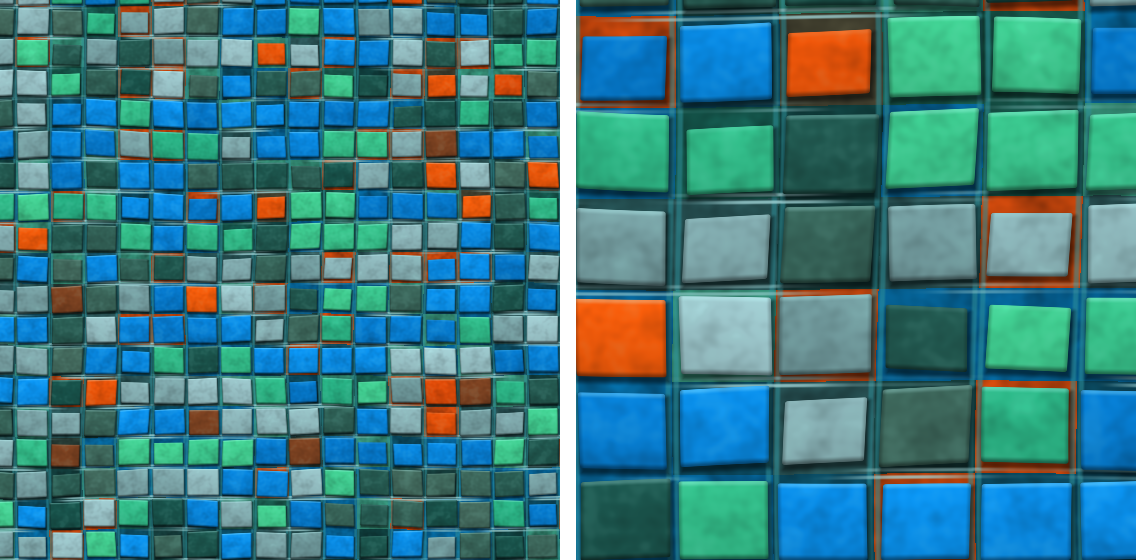
Left, the full canvas; right, a detail of the centre.
A Shadertoy shader for this pattern:

```glsl
// Uneven wall of raised square glass tiles in teal, blue, green, grey and orange.

vec2 hash2(vec2 p) {
    vec3 q = fract(p.xyx * vec3(0.1031, 0.1030, 0.0973));
    q += dot(q, q.yzx + 33.33);
    return fract((q.xx + q.yz) * q.zy);
}

// Gradient noise, roughly -0.7 to 0.7
float noise(vec2 p) {
    vec2 i = floor(p), f = fract(p);
    vec2 u = f * f * (3.0 - 2.0 * f);
    vec2 e = vec2(1.0, 0.0);
    float a = dot(hash2(i) * 2.0 - 1.0, f);
    float b = dot(hash2(i + e.xy) * 2.0 - 1.0, f - e.xy);
    float c = dot(hash2(i + e.yx) * 2.0 - 1.0, f - e.yx);
    float d = dot(hash2(i + e.xx) * 2.0 - 1.0, f - e.xx);
    return mix(mix(a, b, u.x), mix(c, d, u.x), u.y);
}

vec3 palette(float pick, float tone) {
    if (pick < 0.08) return mix(vec3(0.84, 0.27, 0.03), vec3(0.95, 0.36, 0.04), tone);
    if (pick < 0.11) return vec3(0.49, 0.26, 0.13);
    if (pick < 0.37) return mix(vec3(0.02, 0.46, 0.78), vec3(0.04, 0.57, 0.93), tone);
    if (pick < 0.54) return mix(vec3(0.15, 0.68, 0.51), vec3(0.27, 0.82, 0.57), tone);
    if (pick < 0.80) return mix(vec3(0.41, 0.57, 0.58), vec3(0.62, 0.78, 0.80), tone);
    return mix(vec3(0.09, 0.32, 0.29), vec3(0.27, 0.42, 0.37), tone);
}

// Neighbours in a row often share one colour
vec3 tileColour(vec2 cell) {
    vec2 own = hash2(cell + 71.0);
    vec2 run = vec2(floor((cell.x + 3.0 * hash2(cell.yy + 5.0).x) / 4.0), cell.y);
    float shared = 0.11 + 0.89 * hash2(run + 163.0).x;
    return palette(hash2(cell + 29.0).x < 0.45 ? shared : own.x, own.y);
}

float boxDistance(vec2 p, vec2 halfSize) {
    vec2 d = abs(p) - halfSize;
    return length(max(d, 0.0)) + min(max(d.x, d.y), 0.0);
}

void mainImage(out vec4 fragColor, in vec2 fragCoord) {
    vec2 uv = fragCoord / iResolution.xy;
    vec2 p = uv * vec2(16.45, 18.2) + vec2(0.55, 0.0);
    p += 0.12 * vec2(noise(uv * 4.0 + 3.0), noise(uv * 4.0 + 17.0));
    float aa = 18.2 / iResolution.y;
    vec2 home = floor(p), local = p - home;
    float grain = noise(p * 3.0) + 0.5 * noise(p * 9.0);

    // Recess walls, sometimes a strong contrasting colour
    vec2 wallPick = hash2(home + 211.0);
    vec3 wall = mix(vec3(0.06, 0.30, 0.31), tileColour(home) * 0.65, 0.4);
    if (wallPick.x < 0.10) wall = vec3(0.82, 0.29, 0.05);
    else if (wallPick.x < 0.30) wall = vec3(0.02, 0.42, 0.64);
    else if (wallPick.x < 0.42) wall = vec3(0.22, 0.60, 0.50);
    vec3 colour = wall * (0.85 + 0.35 * grain);

    // Thin broken grid lines in the joints
    vec2 joint = abs(local - 0.5 - 0.46 * sign(local - 0.5));
    float column = smoothstep(0.03 + aa, 0.01, joint.x);
    float row = smoothstep(0.02 + aa, 0.005, joint.y);
    float broken = smoothstep(-0.15, 0.3, noise(p * vec2(0.7, 1.3) + 40.0));
    colour = mix(colour, vec3(0.18, 0.56, 0.60), column * 0.55);
    colour = mix(colour, vec3(0.62, 0.82, 0.83), row * broken * 0.8);

    // Tiles from the top row down, so lower ones overlap upper ones
    for (int j = 1; j >= -1; j--) {
        for (int i = -1; i <= 1; i++) {
            vec2 cell = home + vec2(i, j);
            vec2 place = hash2(cell + 101.0) - 0.5;
            vec2 tilt = hash2(cell + 137.0) - 0.5;
            vec2 depth = hash2(cell + 181.0);
            float sunk = step(0.72, depth.x);
            vec2 halfSize = vec2(0.455, 0.43) - vec2(0.03, 0.065) * sunk;
            halfSize -= 0.025 * depth.y;
            vec2 q = p - cell - 0.5 - place * vec2(0.05, 0.06);
            q.y += 0.06 * sunk;
            q += q.yx * tilt * vec2(0.09, 0.12);
            q.y += 0.05 * place.x * q.x * q.x;
            float d = boxDistance(q, halfSize - 0.025) - 0.025;

            // Contact shadow to the lower right
            float shade = boxDistance(q - vec2(0.02, -0.045), halfSize);
            colour *= 1.0 - 0.5 * smoothstep(0.06, -0.02, shade);

            // Mottled face with a lit top and a dark foot
            vec3 face = tileColour(cell);
            face *= 0.98 + 0.15 * q.y + 0.10 * q.x * tilt.x + 0.22 * grain;
            face = mix(face, vec3(0.35, 0.52, 0.49), 0.12 * smoothstep(0.0, 0.4, grain));
            float top = smoothstep(halfSize.y - 0.065, halfSize.y - 0.015, q.y);
            float foot = smoothstep(halfSize.y - 0.07, halfSize.y, -q.y);
            float side = smoothstep(halfSize.x - 0.05, halfSize.x, abs(q.x));
            face = mix(face, face * 0.7 + vec3(0.25, 0.33, 0.33), top * (0.75 - 0.5 * sunk));
            face *= (1.0 - 0.42 * foot) * (1.0 - 0.22 * side);
            colour = mix(colour, face, smoothstep(aa, -aa, d * 2.0));
        }
    }
    fragColor = vec4(clamp(colour, 0.0, 1.0), 1.0);
}
```
